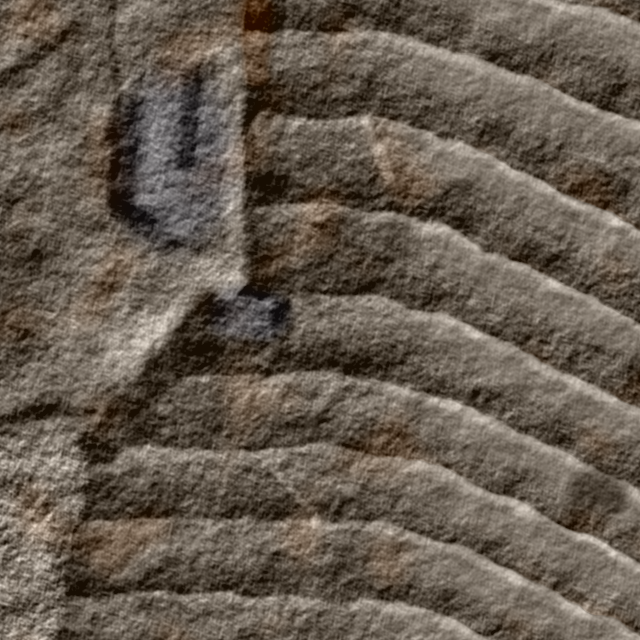
Reproduce this texture procedurally as a three.js fragment shader.

```glsl
// Weathered stone relief: a worn block on the left, curved layered ridges on the right.
varying vec2 vUv;

vec2 hashGradient(vec2 cell) {
  vec2 h = vec2(dot(cell, vec2(127.1, 311.7)), dot(cell, vec2(269.5, 183.3)));
  return 2.0 * fract(sin(h) * 43758.55) - 1.0;
}

float noise(vec2 p) {
  vec2 i = floor(p), f = fract(p), u = f * f * f * (f * (f * 6.0 - 15.0) + 10.0);
  vec2 e = vec2(1.0, 0.0);
  float low = mix(dot(hashGradient(i), f), dot(hashGradient(i + e), f - e), u.x);
  float high = mix(dot(hashGradient(i + e.yx), f - e.yx), dot(hashGradient(i + 1.0), f - 1.0), u.x);
  return mix(low, high, u.y);
}

float fbm(vec2 p) {
  float sum = 0.0, amp = 0.5;
  for (int i = 0; i < 5; i++) {
    sum += amp * noise(p);
    p = mat2(1.6, 1.2, -1.2, 1.6) * p + 7.3;
    amp *= 0.58;
  }
  return sum;
}

// Soft-edged line from a to b
float stroke(vec2 p, vec2 a, vec2 b, float width) {
  vec2 pa = p - a, ba = b - a;
  float d = length(pa - ba * clamp(dot(pa, ba) / dot(ba, ba), 0.0, 1.0));
  return smoothstep(width, width * 0.3, d);
}

float blob(vec2 p, vec2 center, vec2 radius) {
  return smoothstep(1.15, 0.6, length((p - center) / radius));
}

// Ridges run level, then bend down to the right; each one covers the last
float ridgeTone(vec2 p, float wear) {
  float tone = 0.38;
  float bend = 0.052 * log(1.0 + exp((p.x - 0.638) / 0.052));
  float right = smoothstep(0.5, 0.75, p.x);
  for (int i = -1; i < 9; i++) {
    float k = float(i);
    float arch = sin(k * 0.4488);
    float crest = 0.954 - 0.1263 * k - 0.035 * arch * arch - min(0.4 + 0.1 * k, 0.5) * bend;
    crest -= 0.12 * pow(max(0.42 - 0.035 * k - p.x, 0.0), 1.5);
    float depth = crest - p.y;
    float face = mix(0.42, 0.49, right) - 0.19 * smoothstep(0.035, 0.125, depth);
    float lip = exp(-pow((depth - 0.008) / 0.011, 2.0));
    face += lip * (0.13 + 0.1 * right) * (0.8 + wear);
    tone = mix(tone, face, smoothstep(-0.004, 0.004, depth));
  }
  return tone;
}

// Left block with vertical carved fingers and a rough lower ledge
float blockTone(vec2 p) {
  float tone = 0.41 + 0.1 * smoothstep(0.34, 0.3, p.y);
  tone -= 0.1 * blob(p, vec2(0.0, 0.54), vec2(0.1, 0.15));
  tone += 0.1 * stroke(p, vec2(0.245, 0.85), vec2(0.245, 0.70), 0.03);
  tone += 0.13 * stroke(p, vec2(0.355, 0.9), vec2(0.375, 0.6), 0.025);
  tone += 0.2 * stroke(p, vec2(0.34, 0.56), vec2(0.21, 0.44), 0.06);
  tone += 0.08 * blob(p, vec2(0.17, 0.47), vec2(0.12, 0.09));
  tone -= 0.2 * stroke(p, vec2(0.195, 0.84), vec2(0.195, 0.69), 0.028);
  tone -= 0.2 * stroke(p, vec2(0.195, 0.68), vec2(0.26, 0.62), 0.032);
  tone -= 0.2 * stroke(p, vec2(0.302, 0.87), vec2(0.29, 0.75), 0.024);
  tone -= 0.15 * stroke(p, vec2(0.177, 1.0), vec2(0.177, 0.7), 0.012);
  tone -= 0.18 * stroke(p, vec2(0.13, 0.97), vec2(0.0, 0.87), 0.016);
  tone -= 0.2 * stroke(p, vec2(0.0, 0.345), vec2(0.14, 0.365), 0.014);
  return tone;
}

void main() {
  vec2 p = vUv + 0.016 * vec2(noise(vUv * 11.0), noise(vUv * 11.0 + 40.0));
  p += 0.007 * vec2(noise(vUv * 37.0), noise(vUv * 37.0 + 20.0));
  float wear = noise(vUv * 17.0 + 5.0);

  // Block outline: upright above, slanting away below
  float edge = 0.385 - 0.9 * clamp(0.56 - p.y, 0.0, 0.27) - 0.2 * max(0.29 - p.y, 0.0);
  float beside = p.x - edge;
  float block = smoothstep(0.004, -0.004, beside);
  float ridges = ridgeTone(p, wear) - 0.12 * smoothstep(0.1, 0.0, beside);
  float tone = mix(ridges, blockTone(p), block);

  // Deep gap, hollows and cracks
  tone = mix(tone, 0.15, 0.9 * stroke(p, vec2(0.325, 0.515), vec2(0.155, 0.30), 0.042));
  tone = mix(tone, 0.17, 0.8 * stroke(p, vec2(0.39, 0.86), vec2(0.39, 0.57), 0.016));
  tone = mix(tone, 0.15, 0.8 * blob(p, vec2(0.437, 0.5), vec2(0.024, 0.045)));
  tone = mix(tone, 0.22, 0.8 * blob(p, vec2(0.93, 0.22), vec2(0.055, 0.05)));
  tone = mix(tone, 0.2, 0.8 * blob(p, vec2(1.0, 0.41), vec2(0.025, 0.04)));
  tone = mix(tone, 0.18, 0.7 * blob(p, vec2(0.115, 0.125), vec2(0.035, 0.045)));
  tone = mix(tone, 0.24, 0.6 * blob(p, vec2(0.15, 0.235), vec2(0.04, 0.04)));
  tone -= 0.12 * blob(p, vec2(0.57, 0.62), vec2(0.1, 0.045));
  tone -= 0.16 * stroke(p, vec2(0.55, 0.4), vec2(0.5, 0.34), 0.01);
  tone += 0.14 * stroke(p, vec2(0.43, 0.27), vec2(0.49, 0.19), 0.009);
  tone += 0.13 * stroke(p, vec2(0.57, 0.81), vec2(0.615, 0.71), 0.01);

  // Grain lit from above, calmer on the worn right-hand faces
  float height = fbm(vUv * 13.0);
  float relief = height - fbm((vUv + vec2(-0.002, 0.004)) * 13.0);
  float calm = smoothstep(0.5, 0.75, p.x) * smoothstep(0.36, 0.5, ridges);
  float rough = mix(1.0, 0.6, calm) + 0.4 * block * smoothstep(0.36, 0.28, p.y);
  tone += rough * (2.1 * relief + 0.2 * height + 0.13 * noise(vUv * 115.0));
  tone = clamp(tone, 0.09, 0.88);

  // Warm stone, with rusty stains and bluish lichen
  vec3 color = vec3(tone, tone - 0.038, tone - 0.083);
  float rust = smoothstep(0.0, 0.45, noise(vUv * 9.0 + 60.0)) * (1.0 - calm);
  rust += 1.3 * stroke(p, vec2(0.4, 1.0), vec2(0.4, 0.88), 0.03);
  color += rust * vec3(0.035, -0.003, -0.03);
  float lichen = blob(p, vec2(0.27, 0.75), vec2(0.11, 0.16)) + blob(p, vec2(0.39, 0.51), vec2(0.07, 0.05));
  color += 0.9 * lichen * vec3(-0.04, -0.01, 0.045);
  gl_FragColor = vec4(clamp(color, 0.0, 1.0), 1.0);
}
```
